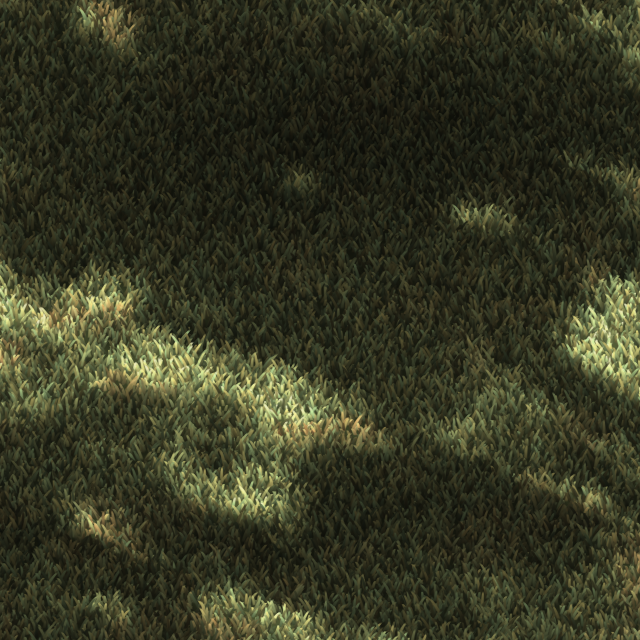
Give the GLSL for this texture, as a Shadertoy shader.

```glsl
#define CELL 0.008
#define BLADE_MIN 0.012
#define BLADE_MAX 0.030
#define BLADE_WIDTH 0.0031
#define LEAN 1.45
#define OPACITY 0.82
#define SHADE_LEVEL 0.125
#define OPEN_LEVEL 0.105
#define SUN_LEVEL 0.62

vec4 hash4(vec3 p) {
    vec4 q = fract(p.xyzx * vec4(0.1031, 0.1030, 0.0973, 0.1099));
    q += dot(q, q.wzxy + 33.33);
    return fract((q.xxyz + q.yzzw) * q.zywx);
}

float noise(vec2 p) {
    vec2 i = floor(p), f = fract(p);
    f = f * f * (3.0 - 2.0 * f);
    float a = hash4(vec3(i, 7.0)).x;
    float b = hash4(vec3(i + vec2(1, 0), 7.0)).x;
    float c = hash4(vec3(i + vec2(0, 1), 7.0)).x;
    float d = hash4(vec3(i + vec2(1, 1), 7.0)).x;
    return mix(mix(a, b, f.x), mix(c, d, f.x), f.y);
}

float fbm(vec2 p) {
    return 0.56 * noise(p) + 0.29 * noise(p * 2.1 + 17.0) + 0.15 * noise(p * 4.3 + 41.0);
}

// Dappled light: x is direct sun, y is total brightness.
vec2 dapple(vec2 p) {
    vec2 broad = (p - vec2(0.55, 0.77)) / vec2(0.58, 0.20);
    float low = (p.y - 0.16 + 0.04 * sin(p.x * 7.0)) / 0.075;
    float open = 1.0 - exp(-dot(broad, broad)) - 0.6 * exp(-low * low);
    open = clamp(open, 0.0, 1.0);
    vec2 slanted = vec2(p.x, p.y + 0.22 * p.x);
    float patches = fbm(slanted * vec2(5.0, 11.0) + 3.0);
    float sun = smoothstep(0.52, 0.96, patches + 0.35 * (open - 0.65));
    return vec2(sun, SHADE_LEVEL + OPEN_LEVEL * open + SUN_LEVEL * sun);
}

vec3 grassColor(vec2 root, float along, vec4 rnd) {
    vec2 light = dapple(root);
    vec3 cool = vec3(0.84, 1.00, 0.68);
    vec3 straw = vec3(1.08, 1.00, 0.58);
    vec3 rust = vec3(1.30, 0.92, 0.56);
    vec3 tint = mix(cool, straw, rnd.z);
    float dry = smoothstep(0.58, 0.8, noise(root * vec2(11.0, 16.0) + 9.0));
    tint = mix(tint, rust, dry * rnd.w * (0.25 + 0.75 * light.x));
    float tone = mix(0.42, 1.5, rnd.y) * mix(0.6, 1.2, along);
    return min(tint * light.y * tone, vec3(0.95, 0.95, 0.78));
}

void mainImage(out vec4 fragColor, in vec2 fragCoord) {
    vec2 p = fragCoord / iResolution.y;
    float soft = 0.6 / iResolution.y;
    vec2 home = floor(p / CELL);

    // Dim ground between the blades
    vec3 color = vec3(0.90, 1.0, 0.58) * dapple(p).y * 0.45;

    // Blades, painted from the far rows to the near ones
    for (int row = 0; row >= -4; row--)
    for (int col = -3; col <= 3; col++)
    for (int k = 0; k < 2; k++) {
        vec2 cell = home + vec2(col, row);
        vec4 place = hash4(vec3(cell + 50.0, float(k) + 1.0));
        vec2 root = (cell + place.xy) * CELL;
        float size = mix(BLADE_MIN, BLADE_MAX, place.z * place.z);
        float along = (p.y - root.y) / size;
        if (along < 0.0 || along > 1.0) continue;

        float lean = (place.w - 0.47) * LEAN;
        float bend = lean * size * along * (0.6 + 0.4 * along);
        float slope = lean * (0.6 + 0.8 * along);
        float dist = abs(p.x - root.x - bend) / sqrt(1.0 + slope * slope);
        float width = BLADE_WIDTH * (1.0 - 0.65 * along * along) + soft;
        float cover = 1.0 - smoothstep(0.2 * width, width, dist);
        cover *= smoothstep(0.0, 0.2, along) * smoothstep(1.0, 0.8, along);
        if (cover < 0.01) continue;

        vec4 rnd = hash4(vec3(cell + 90.0, float(k) + 5.0));
        color = mix(color, grassColor(root, along, rnd), cover * OPACITY);
    }
    fragColor = vec4(color, 1.0);
}
```
